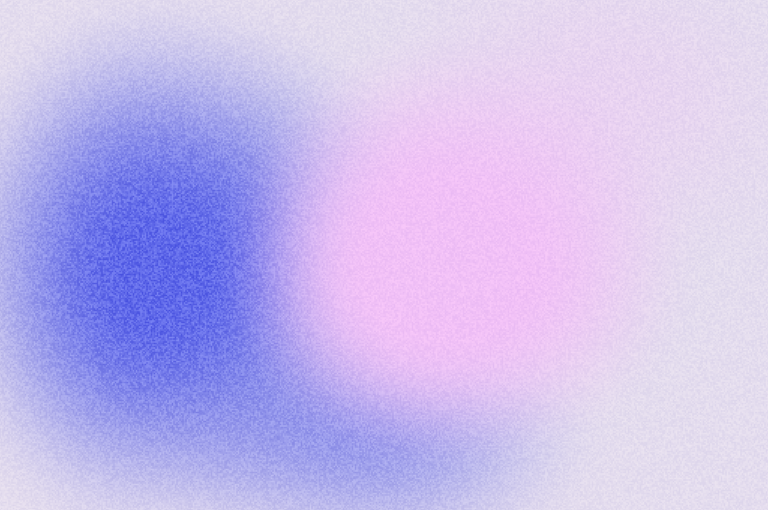
A WebGL 1 fragment shader for this background:

```glsl
precision highp float;

uniform vec2 u_resolution;

#define BASE_COLOR vec3(0.892, 0.863, 0.933)
#define BLUE_COLOR vec3(0.375, 0.412, 0.915)
#define PINK_COLOR vec3(0.945, 0.755, 0.967)
#define TAIL_STRENGTH 0.55
#define HAZE_STRENGTH 0.35
#define GRAIN_CELLS 340.0
#define GRAIN_LIGHT 0.06
#define GRAIN_BLUE 0.20

// Sine-free hash
float hash(vec2 p) {
  vec3 q = fract(vec3(p.xyx) * 0.1031);
  q += dot(q, q.yzx + 33.33);
  return fract((q.x + q.y) * q.z);
}

// Smooth value noise
float noise(vec2 p) {
  vec2 cell = floor(p);
  vec2 f = fract(p);
  f = f * f * (3.0 - 2.0 * f);
  float low = mix(hash(cell), hash(cell + vec2(1.0, 0.0)), f.x);
  float high = mix(hash(cell + vec2(0.0, 1.0)), hash(cell + 1.0), f.x);
  return mix(low, high, f.y);
}

// Soft ellipse with separate radii on its left/lower and right/upper sides
float glow(vec2 p, vec2 center, vec2 lowRadii, vec2 highRadii, float core, float rim) {
  vec2 d = p - center;
  vec2 radii = mix(lowRadii, highRadii, step(0.0, d));
  return 1.0 - smoothstep(core, rim, length(d / radii));
}

void main() {
  vec2 p = gl_FragCoord.xy / u_resolution.y;

  // Blue body with a tail sweeping to the lower right
  float body = glow(p, vec2(0.303, 0.467), vec2(0.283, 0.348), vec2(0.371, 0.348), 0.2, 1.65);
  float tail = TAIL_STRENGTH * glow(p, vec2(0.72, 0.14), vec2(0.49, 0.293), vec2(0.49, 0.293), 0.0, 1.0);
  float blue = 1.0 - (1.0 - body) * (1.0 - tail);

  // Pink glow over the blue, with a faint haze to the upper right
  float pink = glow(p, vec2(0.86, 0.473), vec2(0.303, 0.273), vec2(0.352, 0.322), 0.45, 1.5);
  float haze = HAZE_STRENGTH * glow(p, vec2(1.152, 0.785), vec2(0.51, 0.39), vec2(0.51, 0.39), 0.0, 1.0);

  vec3 color = mix(BASE_COLOR, PINK_COLOR, haze);
  color = mix(color, BLUE_COLOR, blue);
  color = mix(color, PINK_COLOR, pink);

  // Fine grain, stronger in the blue
  float grain = noise(p * GRAIN_CELLS) - 0.5;
  float amount = mix(GRAIN_LIGHT, GRAIN_BLUE, blue * (1.0 - pink));
  color += grain * amount * vec3(1.0, 1.0, 0.4);

  gl_FragColor = vec4(clamp(color, 0.0, 1.0), 1.0);
}
```
